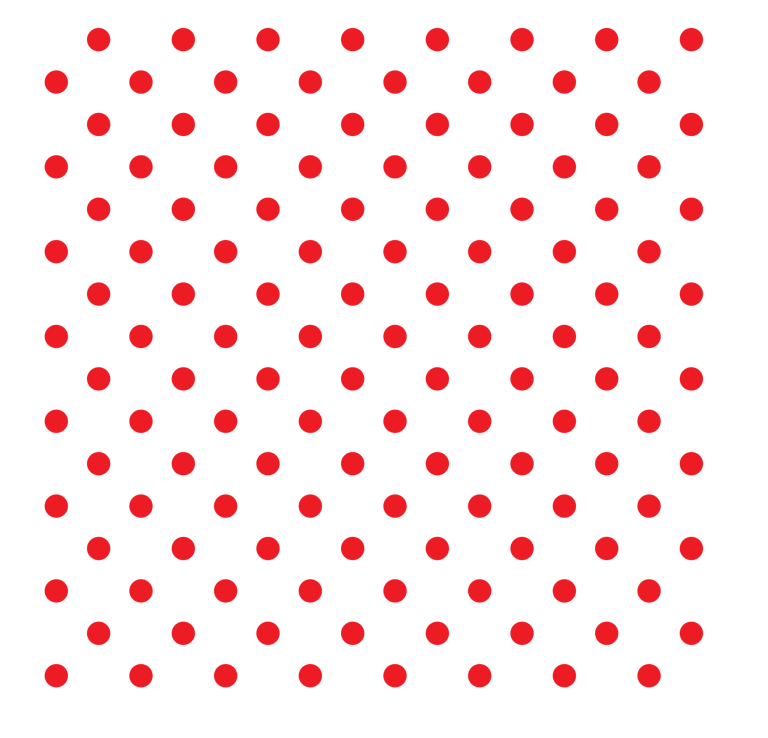
Reproduce this pattern procedurally as a Shadertoy shader.

```glsl
// Red polka dots on white: 16 staggered rows of 8 dots with a plain margin.
// Each pixel finds its nearest dot centre on a clamped checkerboard lattice,
// then shades by the signed distance to that dot's circle.

// Signed distance to the nearest dot; p is in units of canvas height.
float staggeredDots(vec2 p) {
    vec2 origin = vec2(0.0763, 0.0844);
    vec2 pitch = vec2(0.05737, 0.05746);
    vec2 grid = (p - origin) / pitch;

    // Odd rows shift right by one lattice column
    float row = clamp(floor(grid.y + 0.5), 0.0, 15.0);
    float shift = mod(row, 2.0);
    float column = clamp(floor((grid.x - shift) * 0.5 + 0.5), 0.0, 7.0);

    vec2 centre = origin + pitch * vec2(2.0 * column + shift, row);
    return length(p - centre) - 0.0158;
}

void mainImage(out vec4 fragColor, in vec2 fragCoord) {
    vec2 p = fragCoord / iResolution.y;
    float softness = 0.75 / iResolution.y;

    // Antialiased dot coverage
    float coverage = 1.0 - smoothstep(-softness, softness, staggeredDots(p));

    vec3 white = vec3(1.0);
    vec3 red = vec3(0.93, 0.11, 0.14);
    fragColor = vec4(mix(white, red, coverage), 1.0);
}
```
